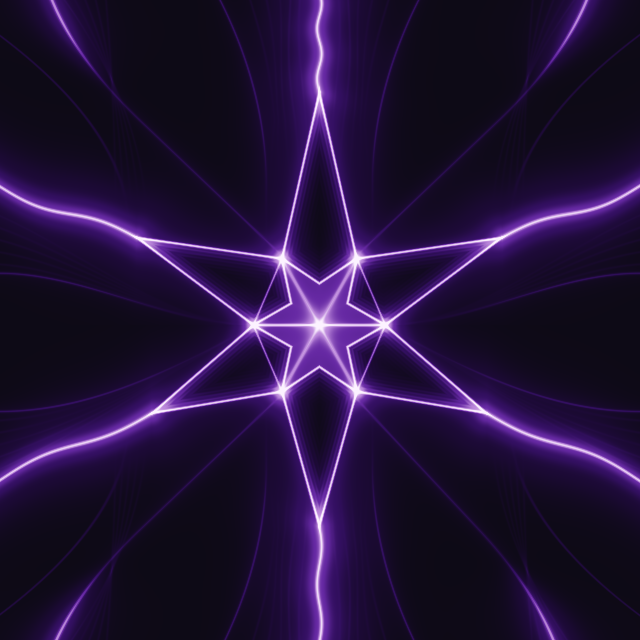
Write a Shadertoy shader that draws this background.

```glsl
// A glowing violet six-pointed star with lightning tips and faint curved veins.

// Signed distance to the line a-b, positive on its left.
float side(vec2 p, vec2 a, vec2 b) {
    return dot(p - a, normalize(vec2(a.y - b.y, b.x - a.x)));
}

// Depth inside a convex counterclockwise quad, negative outside.
float quadDepth(vec2 p, vec2 a, vec2 b, vec2 c, vec2 d) {
    return min(min(side(p, a, b), side(p, b, c)), min(side(p, c, d), side(p, d, a)));
}

float segment(vec2 p, vec2 a, vec2 b) {
    vec2 ab = b - a;
    return length(p - a - ab * clamp(dot(p - a, ab) / dot(ab, ab), 0.0, 1.0));
}

float thinLine(float d, float width) {
    return exp(-d * d / (width * width));
}

float flare(float d) {
    return 2.2 * exp(-d / 0.006) + 0.4 * exp(-d / 0.024);
}

float bolt(float d) {
    return 1.1 * thinLine(d, 0.0022) + 0.65 * exp(-d / 0.011) + 0.28 * exp(-d / 0.045);
}

// Petal outline, contour-lined rim and hot tip.
float petal(float depth, float tipDistance) {
    float inside = smoothstep(-0.001, 0.001, depth);
    float contours = 0.85 + 0.15 * sin(depth * 1150.0);
    float rim = 0.75 * exp(-max(depth, 0.0) / 0.012) * contours;
    float tip = 2.2 * exp(-tipDistance / 0.026);
    return 1.5 * thinLine(depth, 0.0017) + inside * (rim + tip)
         + 0.16 * (1.0 - inside) * exp(min(depth, 0.0) / 0.012);
}

vec3 violetRamp(float v) {
    vec3 c = mix(vec3(0.052, 0.038, 0.085), vec3(0.11, 0.04, 0.21), smoothstep(0.0, 0.15, v));
    c = mix(c, vec3(0.20, 0.06, 0.38), smoothstep(0.13, 0.30, v));
    c = mix(c, vec3(0.40, 0.16, 0.64), smoothstep(0.28, 0.52, v));
    c = mix(c, vec3(0.74, 0.54, 0.86), smoothstep(0.50, 0.76, v));
    return mix(c, vec3(0.99, 0.95, 1.0), smoothstep(0.74, 0.95, v));
}

// Curved filaments in one mirrored quadrant.
float veins(vec2 q, bool upper, bool right) {
    // Diagonal vein that brightens toward the corner
    float bend = max(q.y - 0.32, 0.0);
    float cornerX = 0.06 + 1.05 * (q.y - 0.11) - 1.7 * bend * bend;
    if (right && !upper) cornerX *= 0.89;
    float d = 0.72 * abs(q.x - cornerX);
    float heat = smoothstep(0.36, 0.49, q.y);
    float e = smoothstep(0.09, 0.14, q.y) * ((0.16 + 0.65 * heat) * thinLine(d, 0.002)
            + (0.07 + 0.38 * heat) * exp(-d / 0.013) + 0.12 * heat * exp(-d / 0.045));

    // Steep and outer veins
    float rise = max(q.y - 0.22, 0.0);
    d = abs(q.x - 0.083 - 0.87 * rise * rise);
    e += smoothstep(0.12, 0.40, q.y) * (0.24 * thinLine(d, 0.0019) + 0.05 * exp(-d / 0.012));
    rise = max(q.y - 0.15, 0.0);
    d = 0.75 * abs(q.x - 0.298 - 2.2 * rise * rise);
    e += smoothstep(0.16, 0.36, q.y) * 0.18 * thinLine(d, 0.0018);

    // Shallow side vein
    float t = clamp((q.x - 0.1) / 0.4, 0.0, 1.0);
    float sideY = upper ? 0.081 * smoothstep(0.0, 1.0, t) : 0.135 * sin(1.57 * t);
    d = abs(q.y - sideY);
    e += smoothstep(0.0, 0.8, t) * (0.22 * thinLine(d, 0.0019) + 0.04 * exp(-d / 0.012));

    // Fans of faint strands
    for (int i = 0; i < 5; i++) {
        float f = float(i);
        float strandX = 0.026 + 0.011 * f + 0.006 * sin(q.y * 17.0 + f) + 0.05 * f * bend;
        e += 0.045 * smoothstep(0.2, 0.45, q.y) * thinLine(q.x - strandX, 0.002);
        float strandY = sideY + (0.014 + 0.019 * f) * t * t;
        e += 0.04 * t * thinLine(q.y - strandY, 0.002);
        strandX = 0.27 + 0.012 * f + (1.0 - 0.22 * f) * rise * rise;
        e += 0.04 * smoothstep(0.18, 0.3, q.y) * thinLine(q.x - strandX, 0.002);
    }
    return e;
}

void mainImage(out vec4 fragColor, in vec2 fragCoord) {
    vec2 p = fragCoord / iResolution.xy - vec2(0.499, 0.492);
    vec2 q = abs(p);
    bool upper = p.y > 0.0;

    vec2 poleTip = vec2(0.0, upper ? 0.365 : 0.315);
    vec2 wingTip = upper ? vec2(0.286, 0.137) : vec2(0.262, 0.138);
    vec2 node = vec2(0.0585, 0.104), sideNode = vec2(0.103, 0.0);

    // Star petals
    float pole = quadDepth(q, poleTip, vec2(-node.x, node.y), vec2(0.0, 0.065), node);
    float wing = quadDepth(q, wingTip, node, vec2(0.044, 0.034), sideNode);
    float energy = petal(pole, distance(q, poleTip)) + petal(wing, distance(q, wingTip));
    energy += 0.9 * thinLine(segment(q, node, sideNode), 0.0016);

    // Inner star, spokes and hot nodes
    float outside = smoothstep(0.001, -0.001, max(pole, wing));
    energy += 0.5 * outside * exp(-dot(p, p) / 0.006);
    float spoke = segment(q, vec2(0.0), node);
    float axis = segment(q, vec2(0.0), sideNode);
    energy += 0.45 * thinLine(spoke, 0.0025) + 0.5 * exp(-spoke / 0.007);
    energy += 1.3 * thinLine(axis, 0.0019) + 0.35 * exp(-axis / 0.006);
    energy += flare(length(q)) + flare(distance(q, node)) + flare(distance(q, sideNode));

    // Lightning from the pole tips
    float reach = q.y - poleTip.y;
    float sway = 0.0035 * sin(reach * (upper ? 80.0 : 52.0)) * (upper ? -1.0 : 1.0);
    energy += outside * bolt(length(vec2(p.x - sway, max(-reach, 0.0))));

    // Lightning from the wing tips
    float t = (q.x - wingTip.x) / (0.5 - wingTip.x);
    float boltY = mix(wingTip.y, upper ? 0.217 : 0.243, max(t, 0.0));
    boltY += t > 0.0 ? 0.007 * sin(6.283 * t) - 0.003 * sin(3.142 * t) : 0.0;
    energy += outside * bolt(length(vec2(max(wingTip.x - q.x, 0.0), 0.92 * (q.y - boltY))));

    // Ambient haze and filaments
    float haze = 0.13 * exp(min(max(pole, wing), 0.0) / 0.045) + 0.09 * exp(-q.x * q.x / 0.008);
    energy += outside * (haze + veins(q, upper, p.x > 0.0));

    fragColor = vec4(violetRamp(1.0 - exp(-energy)), 1.0);
}
```
